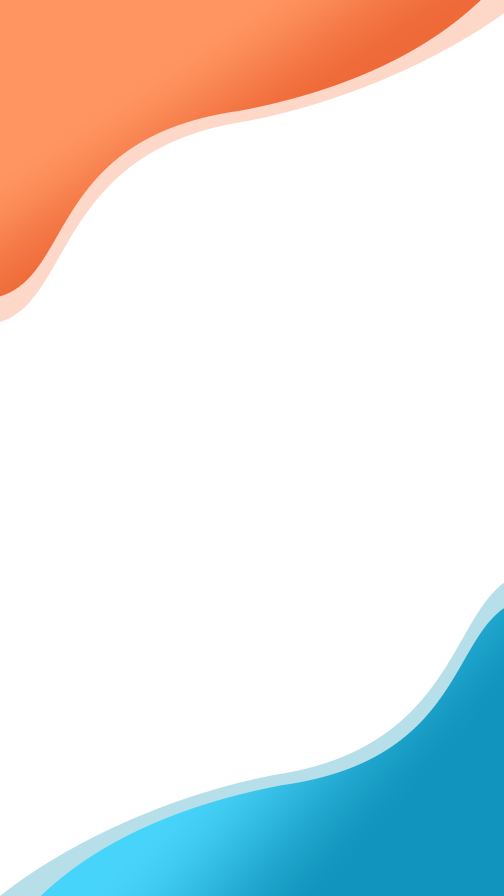
This background is drawn by a Shadertoy shader. Its source:

```glsl
const vec2 CANVAS = vec2(1.0, 16.0 / 9.0);
const float BLUE_SHIFT = 0.0347;

const vec3 PAPER = vec3(1.0);
const vec3 ORANGE_LIGHT = vec3(1.0, 0.59, 0.385);
const vec3 ORANGE_DARK = vec3(0.935, 0.415, 0.22);
const vec3 PEACH = vec3(0.992, 0.845, 0.785);
const vec3 BLUE_LIGHT = vec3(0.28, 0.83, 0.98);
const vec3 BLUE_DARK = vec3(0.065, 0.58, 0.74);
const vec3 PALE_BLUE = vec3(0.715, 0.873, 0.913);

float cubic(float a, float b, float c, float d, float t) {
    float s = 1.0 - t;
    return s * s * s * a + 3.0 * s * t * (s * b + t * c) + t * t * t * d;
}

// Height of a Bezier curve at x, with its parameter found by bisection
float curveHeight(vec2 a, vec2 b, vec2 c, vec2 d, float x) {
    float low = 0.0, high = 1.1;
    for (int i = 0; i < 20; i++) {
        float mid = 0.5 * (low + high);
        if (cubic(a.x, b.x, c.x, d.x, mid) < x) low = mid;
        else high = mid;
    }
    return cubic(a.y, b.y, c.y, d.y, 0.5 * (low + high));
}

// Wave edges, measured from the corner that the wave fills
float innerEdge(float x) {
    vec2 joint = vec2(0.4745, 0.220);
    return x < joint.x
        ? curveHeight(vec2(0.0, 0.588), vec2(0.146, 0.544), vec2(0.097, 0.273), joint, x)
        : curveHeight(joint, vec2(0.660, 0.185), vec2(0.833, 0.116), vec2(0.954, 0.0), x);
}

float outerEdge(float x) {
    vec2 joint = vec2(0.486, 0.241);
    return x < joint.x
        ? curveHeight(vec2(0.0, 0.639), vec2(0.1435, 0.595), vec2(0.111, 0.2985), joint, x)
        : curveHeight(joint, vec2(0.683, 0.204), vec2(0.891, 0.1135), vec2(1.035, 0.0), x);
}

// Antialiased coverage of the region where the field is negative
float coverage(float field) {
    float slope = length(vec2(dFdx(field), dFdy(field)));
    return clamp(0.5 - field / max(slope, 1e-6), 0.0, 1.0);
}

// Pale border below a filled wave
vec3 paintWave(vec3 base, vec2 p, vec3 border, vec3 fill) {
    vec3 color = mix(base, border, coverage(p.y - outerEdge(p.x)));
    return mix(color, fill, coverage(p.y - innerEdge(p.x)));
}

vec3 ramp(vec3 from, vec3 to, float start, float end, float position) {
    return mix(from, to, smoothstep(start, end, position));
}

void mainImage(out vec4 fragColor, in vec2 fragCoord) {
    vec2 p = fragCoord / iResolution.xy * CANVAS;
    vec2 fromTopLeft = vec2(p.x, CANVAS.y - p.y);
    vec2 fromBottomRight = vec2(CANVAS.x - p.x, p.y);

    // Diagonal shading of each wave
    vec3 orange = ramp(ORANGE_LIGHT, ORANGE_DARK, 0.27, 0.53,
                       dot(fromTopLeft, vec2(0.56, 0.83)));
    vec3 blue = ramp(BLUE_DARK, BLUE_LIGHT, 0.25, 0.62,
                     dot(fromBottomRight, vec2(0.75, 0.66)));

    // The same wave fills two opposite corners
    vec3 color = paintWave(PAPER, fromTopLeft, PEACH, orange);
    color = paintWave(color, fromBottomRight + vec2(BLUE_SHIFT, 0.0), PALE_BLUE, blue);
    fragColor = vec4(color, 1.0);
}
```
